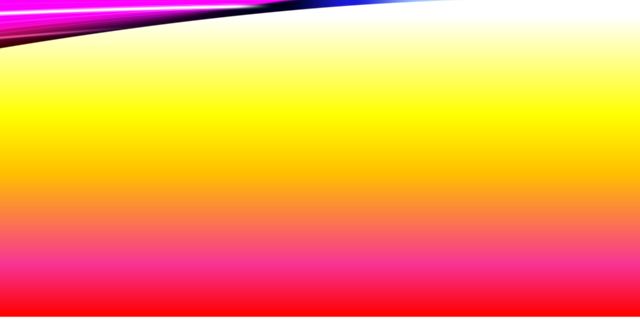
Give the GLSL for this background, as a Shadertoy shader.

```glsl
// Sunset gradient with a glossy magenta and blue ribbon tapering along the top.

float hash(float n) {
    return fract(sin(n * 127.1) * 437.58) * 2.0 - 1.0;
}

// One-dimensional gradient noise
float gradientNoise(float x) {
    float cell = floor(x), f = x - cell;
    float blend = f * f * f * (f * (f * 6.0 - 15.0) + 10.0);
    return mix(hash(cell) * f, hash(cell + 1.0) * (f - 1.0), blend);
}

float glow(float offset, float width) {
    return exp(-offset * offset / (width * width));
}

// Vertical blend: red, pink, orange, yellow, white
vec3 sunset(float y) {
    vec3 color = mix(vec3(1.0, 0.0, 0.0), vec3(0.97, 0.2, 0.58),
                     clamp((y - 0.015) / 0.157, 0.0, 1.0));
    color = mix(color, vec3(1.0, 0.75, 0.0), clamp((y - 0.172) / 0.286, 0.0, 1.0));
    color = mix(color, vec3(1.0, 1.0, 0.0), clamp((y - 0.458) / 0.182, 0.0, 1.0));
    return mix(color, vec3(1.0), clamp((y - 0.64) / 0.31, 0.0, 1.0));
}

// Shadow tint along the ribbon: maroon, purple, navy, blue, white
vec3 shadowTint(float x) {
    vec3 tint = mix(vec3(0.25, 0.0, 0.03), vec3(0.13, 0.0, 0.14), smoothstep(0.0, 0.2, x));
    tint = mix(tint, vec3(0.0, 0.0, 0.12), smoothstep(0.25, 0.42, x));
    tint = mix(tint, vec3(0.1, 0.1, 0.85), smoothstep(0.44, 0.55, x));
    tint = mix(tint, vec3(0.6, 0.75, 1.0), smoothstep(0.55, 0.66, x));
    return mix(tint, vec3(1.0), smoothstep(0.64, 0.74, x));
}

vec3 ribbon(float x, float depth, float edge) {
    float across = depth / max(edge, 0.001);

    // Magenta body, turning pink toward the lower left
    vec3 color = mix(vec3(1.0, 0.0, 1.0), vec3(0.9, 0.05, 0.5),
                     smoothstep(0.35, 0.8, across) * (1.0 - smoothstep(0.0, 0.3, x)));
    color += vec3(0.15, 0.3, 0.15) * gradientNoise(across * 18.0 + x * 2.0);

    // Shadow thickens to the right until it fills the ribbon
    float shadowTop = 0.125 - 0.27 * x;
    float softness = mix(0.04, 0.008, smoothstep(0.15, 0.42, x));
    float shadow = smoothstep(shadowTop - softness, shadowTop + 0.5 * softness, depth);
    color = mix(color, shadowTint(x), shadow);

    // Bright strands
    float strand = glow(depth - (0.042 - 0.08 * x + 0.06 * x * x), 0.006);
    color = mix(color, vec3(1.0), strand * (1.0 - smoothstep(0.36, 0.43, x)));
    float lowStrand = glow(depth - (0.118 - 0.16 * x), 0.004);
    color += vec3(0.45, 0.25, 0.4) * lowStrand * (1.0 - smoothstep(0.05, 0.24, x));
    return clamp(color, 0.0, 1.0);
}

void mainImage(out vec4 fragColor, in vec2 fragCoord) {
    vec2 uv = fragCoord / iResolution.xy;
    float pixel = 1.0 / iResolution.y;
    float depth = 1.0 - uv.y;

    // Pale strip under the red base
    vec3 color = mix(vec3(1.0), sunset(uv.y), smoothstep(-pixel, pixel, uv.y - 0.01));

    // Ribbon hangs from the top and thins out to the right
    float edge = 0.151 * pow(max(1.0 - uv.x / 0.75, 0.0), 1.65);
    float cover = smoothstep(-pixel, pixel, edge - depth) * step(uv.x, 0.75);
    color = mix(color, ribbon(uv.x, depth, edge), cover);

    fragColor = vec4(color, 1.0);
}
```
